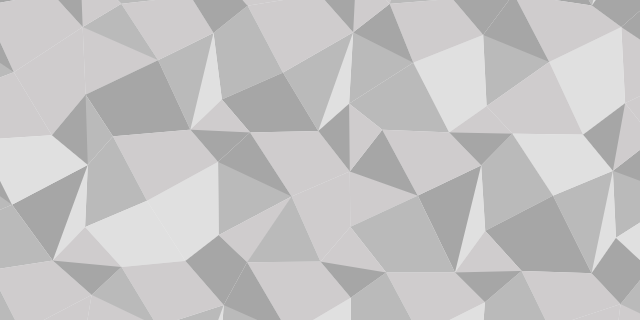
This background is drawn by a Shadertoy shader. Its source:

```glsl
// Flat grey low-poly mosaic: faceted octagons with diamonds between them.
#define CELLS 2.4                    // octagons per canvas height
#define ORIGIN vec2(0.64, 0.40)      // lattice offset, in cells
#define JITTER 0.42                  // vertex wander, in quarter cells
#define VARIETY 0.30                 // share of facets with an unusual tone
#define SEAM vec3(0.93)              // hairline between facets
#define DARK vec3(0.65)
#define MID vec3(0.73)
#define LIGHT vec3(0.81, 0.80, 0.805)
#define BRIGHT vec3(0.88)

vec2 hash2(vec2 q) {
    vec3 v = fract(q.xyx * vec3(0.1031, 0.1030, 0.0973));
    v += dot(v, v.yzx + 33.33);
    return fract((v.xx + v.yz) * v.zy);
}

// Lattice point moved a little; shared by all facets that meet there.
vec2 vertex(vec2 q) {
    return q + JITTER * (hash2(q + 71.0) - 0.5);
}

// Signed distance to the line a-b, negative on its left.
float side(vec2 p, vec2 a, vec2 b) {
    vec2 e = normalize(b - a);
    return dot(p - a, vec2(e.y, -e.x));
}

float coverage(float d, float pixel) {
    return clamp(0.5 - d / pixel, 0.0, 1.0);
}

// Convex quad, counterclockwise.
float quad(vec2 p, vec2 a, vec2 b, vec2 c, vec2 d) {
    return max(max(side(p, a, b), side(p, b, c)),
               max(side(p, c, d), side(p, d, a)));
}

// Corner i of an octagon, in quarter cells from its centre.
vec2 octagonCorner(int i) {
    float angle = (float(i) + 0.5) * 0.785398;
    return round(2.24 * vec2(cos(angle), sin(angle)));
}

// One quarter of an octagon: a kite from the centre, whole or cut in two.
void paintKite(inout vec3 color, vec2 p, vec2 cell, int k, float pixel) {
    vec2 middle = 4.0 * cell + 2.0;
    vec2 c = vertex(middle);
    vec2 v0 = vertex(middle + octagonCorner(2 * k - 2));
    vec2 v1 = vertex(middle + octagonCorner(2 * k - 1));
    vec2 v2 = vertex(middle + octagonCorner(2 * k));
    float shape = coverage(quad(p, c, v0, v1, v2), pixel);
    if (shape <= 0.0) return;

    // Evenly spread choice keeps the tone shares steady.
    float pick = fract(dot(cell, vec2(0.7549, 0.5698)) + float(k) * 0.618 + 0.37);
    bool flip = hash2(cell + 19.0).x > 0.5;
    vec3 tone = k == 0 ? BRIGHT : k == 1 ? LIGHT : k == 2 ? MID : flip ? MID : DARK;
    if (pick < VARIETY)
        tone = pick < 0.68 * VARIETY ? LIGHT : pick < 0.87 * VARIETY ? BRIGHT : DARK;

    vec3 cutTone = tone;
    float cut = side(p, c, v1);
    if (k == 2) cutTone = flip ? DARK : MID;
    if (k == 0 && pick > 0.6) {
        cut = side(p, v2, v0);
        cutTone = flip ? DARK : MID;
    }
    if (k == 3 && pick > 0.8) cutTone = LIGHT;
    tone = mix(tone, cutTone, coverage(-cut, pixel) * float(k != 0 || pick > 0.6));
    color = mix(color, tone, shape);
}

// Small diamond where four octagons meet.
void paintDiamond(inout vec3 color, vec2 p, vec2 corner, float pixel) {
    vec2 q = 4.0 * corner;
    vec2 right = vertex(q + vec2(1, 0)), top = vertex(q + vec2(0, 1));
    vec2 left = vertex(q - vec2(1, 0)), bottom = vertex(q - vec2(0, 1));
    vec2 pick = hash2(corner + 43.0);
    float cut = pick.y > 0.4 ? side(p, bottom, top) : side(p, right, left);
    vec3 cutTone = pick.x < 0.4 ? DARK : pick.x < 0.75 ? LIGHT : MID;
    vec3 tone = mix(DARK, cutTone, coverage(-cut, pixel));
    color = mix(color, tone, coverage(quad(p, right, top, left, bottom), pixel));
}

void mainImage(out vec4 fragColor, in vec2 fragCoord) {
    // Quarter-cell units put every vertex on an integer point.
    vec2 p = 4.0 * (fragCoord / iResolution.y * CELLS - ORIGIN);
    float pixel = 4.0 * CELLS / iResolution.y;
    vec2 corner = round(p / 4.0);

    vec3 color = SEAM;
    for (int n = 0; n < 4; n++) {
        vec2 cell = corner - vec2(n % 2, n / 2);
        for (int k = 0; k < 4; k++) paintKite(color, p, cell, k, pixel);
    }
    paintDiamond(color, p, corner, pixel);
    fragColor = vec4(color, 1.0);
}
```
